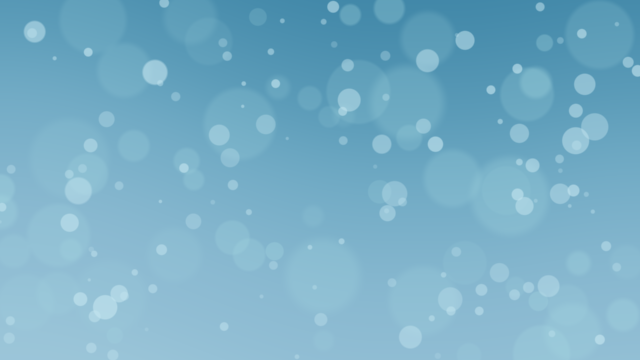
A WebGL 2 fragment shader for this background:

```glsl
#version 300 es
precision highp float;
// Soft pale bokeh discs drifting over a blue gradient that brightens downwards.

uniform vec2 u_resolution;
out vec4 fragColor;

const vec3 DEEP_BLUE = vec3(0.24, 0.52, 0.65);
const vec3 MID_BLUE  = vec3(0.41, 0.65, 0.755);
const vec3 PALE_BLUE = vec3(0.555, 0.735, 0.825);
const vec3 MIST_BLUE = vec3(0.61, 0.775, 0.85);
const vec3 HAZE_TINT = vec3(0.66, 0.86, 0.89);
const vec3 DISC_TINT = vec3(0.77, 0.90, 0.94);

uint scramble(uint n) {
    n = n * 747796405u + 2891336453u;
    n = ((n >> ((n >> 28u) + 4u)) ^ n) * 277803737u;
    return (n >> 22u) ^ n;
}

// Random value in 0..1 for one property of one disc
float random(uint id, uint property) {
    return float(scramble(id * 8u + property) >> 8u) / 16777216.0;
}

// Vertical ramp, shifted lighter towards the left side
vec3 backdrop(vec2 uv) {
    float depth = 1.0 - uv.y + 0.27 * (1.0 - smoothstep(0.0, 0.6, uv.x));
    depth += 0.06 * smoothstep(0.7, 1.0, uv.x);
    vec3 color = mix(DEEP_BLUE, MID_BLUE, smoothstep(-0.15, 0.6, depth));
    color = mix(color, PALE_BLUE, smoothstep(0.3, 1.0, depth));
    return mix(color, MIST_BLUE, smoothstep(0.9, 1.3, depth));
}

// Coverage of a disc whose rim fades over the given width
float disc(vec2 offset, float radius, float rim) {
    return 1.0 - smoothstep(radius - rim, radius + rim, length(offset));
}

// Blend a scattered set of discs; ranges are (low, high), skew favours low radii
vec3 addDiscs(vec3 color, vec2 p, vec2 area, int count, uint seed, vec3 tint,
              vec2 radii, float skew, vec2 softness, vec2 opacity) {
    float pixel = 1.0 / u_resolution.y;
    for (int i = 0; i < count; i++) {
        uint id = seed + uint(i);
        vec2 center = area * vec2(random(id, 0u), random(id, 1u));
        float radius = mix(radii.x, radii.y, pow(random(id, 2u), skew));
        float rim = max(radius * mix(softness.x, softness.y, random(id, 3u)), pixel);
        float alpha = mix(opacity.x, opacity.y, random(id, 4u));
        color = mix(color, tint, alpha * disc(p - center, radius, rim));
    }
    return color;
}

void main() {
    vec2 p = gl_FragCoord.xy / u_resolution.y;
    vec2 area = vec2(u_resolution.x / u_resolution.y, 1.0);
    vec3 color = backdrop(p / area);

    // Large hazy discs, then blurred medium ones
    color = addDiscs(color, p, area, 26, 1000u, HAZE_TINT,
                     vec2(0.055, 0.11), 1.3, vec2(0.04, 0.2), vec2(0.10, 0.24));
    color = addDiscs(color, p, area, 30, 2000u, HAZE_TINT,
                     vec2(0.022, 0.048), 1.0, vec2(0.06, 0.35), vec2(0.12, 0.32));

    // Crisp small discs and the finest specks
    color = addDiscs(color, p, area, 84, 3000u, DISC_TINT,
                     vec2(0.012, 0.038), 2.6, vec2(0.05, 0.12), vec2(0.30, 0.65));
    color = addDiscs(color, p, area, 40, 4000u, DISC_TINT,
                     vec2(0.004, 0.010), 1.2, vec2(0.1, 0.2), vec2(0.20, 0.55));

    fragColor = vec4(color, 1.0);
}
```
